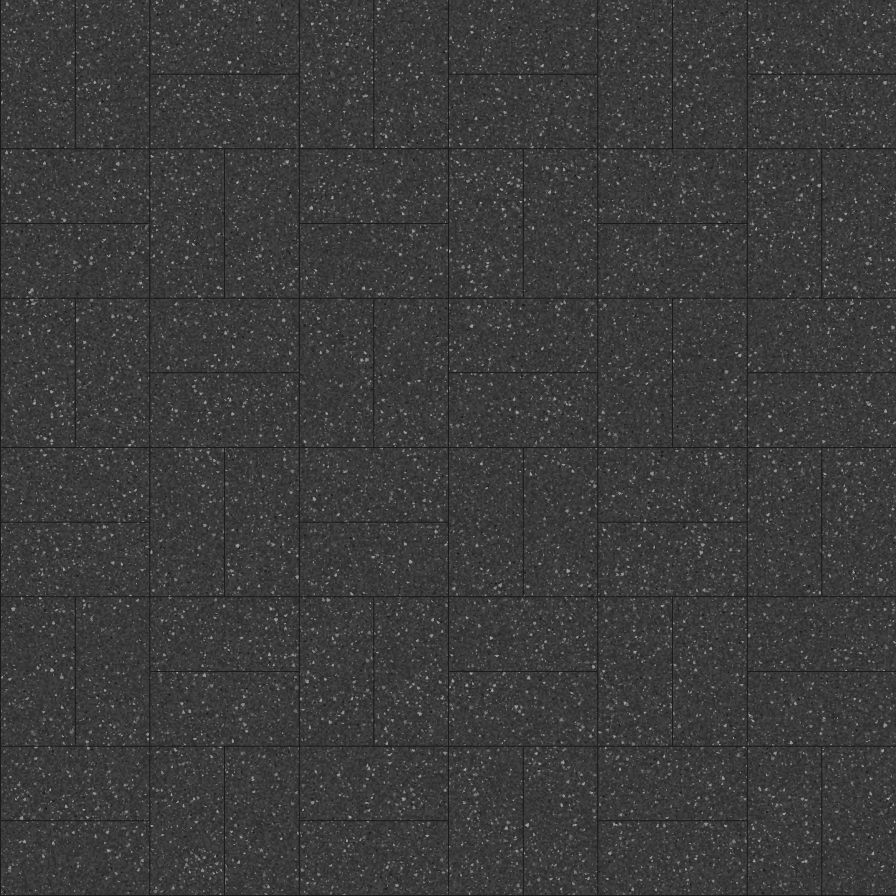
Write a three.js fragment shader that draws this texture.

```glsl
// Dark speckled stone pavers laid as a basket weave of paired planks.
varying vec2 vUv;

const float BLOCKS = 6.0;             // square blocks across and down
const float JOINT_SHIFT = 0.0006;     // joints sit just inside each block
const float JOINT_CORE = 0.0001;      // fully dark half width
const float JOINT_FADE = 0.0011;      // half width where the joint ends
const float JOINT_STRENGTH = 0.85;
const float EDGE_SOFTNESS = 0.0009;   // chip edge blur
const float GRAIN_CELLS = 540.0;
const float GRAIN_STRENGTH = 0.10;

const vec3 STONE = vec3(0.224);
const vec3 JOINT = vec3(0.085);
const vec3 DARK_CHIP = vec3(0.10);
const vec3 DIM_CHIP = vec3(0.33);
const vec3 BRIGHT_CHIP = vec3(0.62);

// Chip layers: cells across, share of cells filled, least and greatest radius
const vec4 COARSE = vec4(160.0, 0.34, 0.0009, 0.0021);
const vec4 FINE = vec4(250.0, 0.22, 0.0007, 0.0012);
const vec4 DARK = vec4(130.0, 0.20, 0.0008, 0.0015);

float hash(vec2 p) {
  vec3 q = fract(p.xyx * vec3(0.1031, 0.1030, 0.0973));
  q += dot(q, q.yzx + 33.33);
  return fract((q.x + q.y) * q.z);
}

vec2 hash2(vec2 p) {
  return vec2(hash(p + 19.7), hash(p + 71.3));
}

float valueNoise(vec2 p) {
  vec2 i = floor(p);
  vec2 f = smoothstep(0.0, 1.0, fract(p));
  float low = mix(hash(i), hash(i + vec2(1.0, 0.0)), f.x);
  float high = mix(hash(i + vec2(0.0, 1.0)), hash(i + 1.0), f.x);
  return mix(low, high, f.y);
}

// Slow layered sines that gather the chips into denser patches
float clumping(vec2 p) {
  float wave = sin(p.x * 31.0 + 2.0 * sin(p.y * 23.0));
  wave += sin(p.y * 37.0 - 1.7 * sin(p.x * 29.0));
  return 1.0 + 0.10 * wave;
}

// Scattered irregular chips; returns coverage and a random tone
vec2 chips(vec2 p, vec4 layer, float density) {
  vec2 grid = p * layer.x;
  vec2 home = floor(grid);
  vec2 result = vec2(0.0);
  for (int y = -1; y <= 1; y++) {
    for (int x = -1; x <= 1; x++) {
      vec2 cell = home + vec2(float(x), float(y));
      if (hash(cell + 5.1) > layer.y * density) continue;
      vec2 shape = hash2(cell + 131.0);
      vec2 d = (grid - cell - hash2(cell)) / layer.x;
      float turn = shape.x * 6.2832;
      d = mat2(cos(turn), -sin(turn), sin(turn), cos(turn)) * d;
      d.y *= 1.0 + 0.8 * shape.y;
      float angle = atan(d.y, d.x + 1e-6);
      float size = hash(cell + 211.0);
      float radius = mix(layer.z, layer.w, size * size);
      radius *= 1.0 + 0.14 * sin(3.0 * angle + turn) + 0.08 * sin(5.0 * angle);
      float cover = 1.0 - smoothstep(-EDGE_SOFTNESS, EDGE_SOFTNESS, length(d) - radius);
      if (cover > result.x) result = vec2(cover, hash(cell + 307.0));
    }
  }
  return result;
}

void main() {
  // Blocks alternate between side-by-side and stacked plank pairs
  vec2 p = vUv - JOINT_SHIFT;
  vec2 block = floor(p * BLOCKS);
  vec2 local = fract(p * BLOCKS);
  bool stacked = mod(block.x + block.y, 2.0) < 0.5;
  float across = stacked ? local.y : local.x;
  vec2 plank = block * 2.0 + vec2(step(0.5, across), 0.0) + 40.0;

  // Each plank takes its own piece of stone
  vec2 stoneUv = p + 1.0 + hash2(plank) * 3.0;
  float density = mix(0.90, 1.14, hash(plank + 9.0)) * clumping(stoneUv);
  float grain = valueNoise(stoneUv * GRAIN_CELLS) - 0.5;
  vec3 color = STONE + grain * GRAIN_STRENGTH;

  // Dark pits, fine flecks and coarse light chips
  vec2 pit = chips(stoneUv + 0.37, DARK, 1.0);
  vec2 fleck = chips(stoneUv + 0.71, FINE, density);
  vec2 chip = chips(stoneUv, COARSE, density);
  color = mix(color, DARK_CHIP, pit.x * mix(0.45, 1.0, pit.y));
  color = mix(color, mix(DIM_CHIP, BRIGHT_CHIP, 0.35 * fleck.y), fleck.x);
  color = mix(color, mix(DIM_CHIP, BRIGHT_CHIP, chip.y), chip.x);

  // Joints around each block and between its two planks
  vec2 border = min(local, 1.0 - local);
  float gap = min(min(border.x, border.y), abs(across - 0.5)) / BLOCKS;
  float joint = 1.0 - smoothstep(JOINT_CORE, JOINT_FADE, gap);
  color = mix(color, JOINT, joint * JOINT_STRENGTH);

  gl_FragColor = vec4(color, 1.0);
}
```
